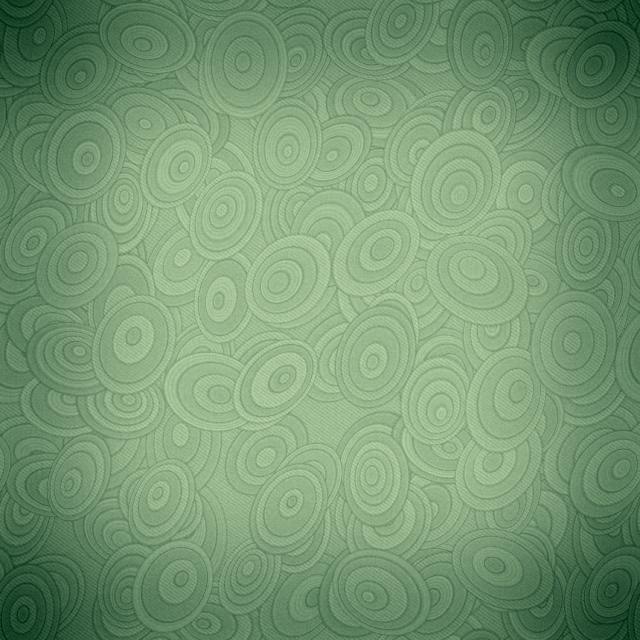
Give the GLSL for this pattern, as a three.js fragment shader.

```glsl
// Embossed fabric of overlapping ringed ovals under a soft dark vignette.
// Three jittered, wrapping grids of ovals are painted back to front as relief;
// the relief shifts a tone that runs from deep green to pale green.
varying vec2 vUv;

#define DEEP_GREEN vec3(0.15, 0.31, 0.20)
#define PALE_GREEN vec3(0.60, 0.72, 0.56)
#define CENTRE_TONE 1.05
#define VIGNETTE 0.67
#define LINE_WIDTH 0.0017
#define LINE_DEPTH 0.20
#define BAND_CONTRAST 0.06
#define WEAVE_DEPTH 0.075
#define GRAIN 0.10
#define RIB_PERIOD 0.0056
#define EDGE_BLUR 0.001
#define TAU 6.2831853

vec3 hash3(vec2 p, float seed) {
  vec3 q = vec3(dot(p, vec2(127.1, 311.7)),
                dot(p, vec2(269.5, 183.3)),
                dot(p, vec2(419.2, 371.9)));
  return fract(sin(q + seed * 17.31) * 4375.85);
}

float bump(float d) {
  d /= LINE_WIDTH;
  return exp(-d * d);
}

// Nested off-centre circles: 0 at the shifted core, 1 on the unit rim.
float nestedRadius(vec2 p, vec2 core) {
  vec2 q = p - core;
  float a = 1.0 - dot(core, core);
  float b = dot(core, q);
  return (b + sqrt(b * b + a * dot(q, q))) / a;
}

// Relief inside one oval: toned bands, weave or ribs, embossed ring lines.
float ovalRelief(float t, float radius, vec2 cell, float seed, float weave) {
  vec3 h = hash3(cell, seed + 3.0);
  float rings = 4.0 + floor(h.x * 2.2);
  float warp = mix(-0.1, 0.42, h.y);
  float pos = rings * t + warp * sin(TAU * t);
  float slope = rings + warp * TAU * cos(TAU * t);
  float index = floor(pos);
  vec3 band = hash3(cell + index * 0.37, seed + 5.0);

  // Plain darker bands alternate with woven or ribbed lighter ones.
  float woven = mod(index + floor(h.z * 2.0), 2.0);
  float relief = (woven - 0.5 + 1.2 * (band.x - 0.5)) * BAND_CONTRAST;
  relief += 0.05 * (fract(h.z * 5.0) - 0.5);
  float rib = sin(TAU * t * radius / RIB_PERIOD);
  float texture = band.y > 0.75 ? 0.7 * rib : weave;
  relief += WEAVE_DEPTH * texture * mix(0.35, 1.0, woven);

  float d = (fract(pos + 0.5) - 0.5) / slope * radius + 0.4 * LINE_WIDTH;
  return relief - LINE_DEPTH * bump(d) + 0.35 * LINE_DEPTH * bump(d + 0.0036);
}

// Paints one grid of ovals over the relief, each with a thin outline.
float paintOvals(float relief, vec2 uv, float count, float size,
                 float skip, float seed, float weave) {
  vec2 home = floor(uv * count);
  for (int j = -1; j <= 1; j++) {
    for (int i = -1; i <= 1; i++) {
      vec2 place = home + vec2(float(i), float(j));
      vec2 cell = mod(place, count);
      vec3 h = hash3(cell, seed);
      vec3 k = hash3(cell, seed + 1.0);
      if (k.z < skip) continue;

      // Mostly upright or leaning right, some lying flat.
      float angle = h.z < 0.8 ? mix(0.7, 1.6, k.x) : mix(2.6, 3.0, k.x);
      float radius = size * mix(0.84, 1.0, k.y);
      float aspect = mix(0.64, 0.80, fract(k.y * 7.0));
      vec2 p = uv - (place + 0.5 + 0.56 * (h.xy - 0.5)) / count;
      vec2 axis = vec2(cos(angle), sin(angle));
      p = vec2(dot(p, axis), dot(p, vec2(-axis.y, axis.x)) / aspect) / radius;

      vec2 core = 0.62 * (hash3(cell, seed + 2.0).xy - 0.5);
      float t = nestedRadius(p, core);
      float outside = (t - 1.0) * radius;
      if (outside > 0.008) continue;

      float outline = 0.6 * LINE_DEPTH * bump(outside);
      float inside = ovalRelief(min(t, 0.9999), radius, cell, seed, weave);
      float cover = 1.0 - smoothstep(-EDGE_BLUR, EDGE_BLUR, outside);
      relief = mix(relief - outline, inside, cover);
    }
  }
  return relief;
}

void main() {
  vec2 uv = vUv;

  // Fine slanted threads, crossed by fainter ones, whole numbers each way.
  float weave = 0.85 * sin(TAU * dot(uv, vec2(120.0, 170.0)))
              + 0.25 * sin(TAU * dot(uv, vec2(150.0, -110.0)));

  float relief = WEAVE_DEPTH * weave;
  relief = paintOvals(relief, uv, 8.0, 0.088, 0.0, 11.0, weave);
  relief = paintOvals(relief, uv, 7.0, 0.080, 0.1, 23.0, weave);
  relief = paintOvals(relief, uv, 6.0, 0.086, 0.15, 37.0, weave);
  relief += GRAIN * (hash3(mod(floor(uv * 420.0), 420.0), 2.0).x - 0.5);

  // Periodic vignette with a flat pale middle, darkest at the tile corners.
  vec2 rim = 0.5 + 0.5 * cos(TAU * uv);
  float shade = dot(rim * rim, rim);
  shade *= shade / (shade + 0.25);
  float tone = CENTRE_TONE - VIGNETTE * shade + relief;

  gl_FragColor = vec4(clamp(mix(DEEP_GREEN, PALE_GREEN, tone), 0.0, 1.0), 1.0);
}
```
